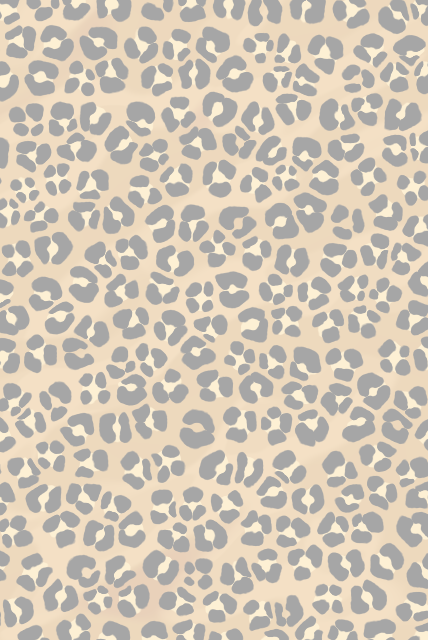
This pattern is drawn by a Shadertoy shader. Its source:

```glsl
// Leopard print: grey broken rings with cream hearts on a softly marbled tan ground.
// A jittered staggered grid gives Voronoi cells; every cell holds one rosette made of
// two to four bent blobs, bulged to fill its cell and roughened by gradient noise.

const float TAU = 6.28319;
const float COLUMNS = 11.0;     // rosettes across the canvas
const float ROW_HEIGHT = 0.9;   // row spacing in column widths
const float JITTER = 0.5;       // scatter of the rosette centres

const vec3 TAN = vec3(0.955, 0.878, 0.772);
const vec3 SAND = vec3(0.925, 0.846, 0.738);
const vec3 BLUSH = vec3(0.905, 0.805, 0.725);
const vec3 CREAM = vec3(0.994, 0.940, 0.830);
const vec3 GREY = vec3(0.652);

vec2 hash2(vec2 p) {
    vec2 q = vec2(dot(p, vec2(127.1, 311.7)), dot(p, vec2(269.5, 183.3)));
    return fract(sin(q) * 43758.5);
}

float gradientDot(vec2 corner, vec2 offset) {
    float a = TAU * hash2(corner).x;
    return dot(vec2(cos(a), sin(a)), offset);
}

// Gradient noise, roughly -0.7 to 0.7
float gradientNoise(vec2 p) {
    vec2 i = floor(p), f = p - i;
    vec2 u = f * f * f * (f * (f * 6.0 - 15.0) + 10.0);
    vec2 e = vec2(1.0, 0.0);
    float low = mix(gradientDot(i, f), gradientDot(i + e.xy, f - e.xy), u.x);
    float high = mix(gradientDot(i + e.yx, f - e.yx), gradientDot(i + e.xx, f - e.xx), u.x);
    return mix(low, high, u.y);
}

vec2 noise2(vec2 p) {
    return vec2(gradientNoise(p), gradientNoise(p + vec2(37.2, 91.7)));
}

float smoothMin(float a, float b, float k) {
    float h = max(k - abs(a - b), 0.0) / k;
    return min(a, b) - 0.25 * h * h * k;
}

// Opaque coverage of a shape from its signed distance
float coverage(float d, float blur) {
    return 1.0 - smoothstep(-blur, blur, d);
}

vec2 rosetteCentre(vec2 cell) {
    vec2 grid = vec2(cell.x + 0.5 * mod(cell.y, 2.0), cell.y * ROW_HEIGHT);
    return grid + JITTER * (hash2(cell) - 0.5);
}

vec2 nearestCell(vec2 p) {
    float row = round(p.y / ROW_HEIGHT);
    vec2 base = vec2(round(p.x - 0.5 * mod(row, 2.0)), row);
    vec2 best = base;
    float bestDist = 1e5;
    for (int k = 0; k < 15; k++) {
        vec2 cell = base + vec2(k % 5 - 2, k / 5 - 1);
        float dist = length(p - rosetteCentre(cell));
        if (dist < bestDist) { bestDist = dist; best = cell; }
    }
    return best;
}

// Distance to the cell outline, with rounded corners
float borderDistance(vec2 p, vec2 cell) {
    vec2 centre = rosetteCentre(cell);
    float d = 1.0;
    for (int k = 0; k < 25; k++) {
        if (k == 12) continue;
        vec2 other = rosetteCentre(cell + vec2(k % 5 - 2, k / 5 - 2));
        float edge = dot(0.5 * (centre + other) - p, normalize(other - centre));
        d = smoothMin(d, edge, 0.1);
    }
    return d;
}

// Bent capsule lying on a circle around the origin
float arcBlob(vec2 p, float angle, float aperture, float radius, float width) {
    float c = cos(angle), s = sin(angle);
    p = vec2(c * p.x + s * p.y, abs(c * p.y - s * p.x));
    vec2 tip = vec2(cos(aperture), sin(aperture));
    float onArc = abs(length(p) - radius);
    return (tip.y * p.x > tip.x * p.y ? onArc : length(p - radius * tip)) - width;
}

float brokenRing(vec2 p, vec2 cell) {
    vec2 seed = hash2(cell + 17.3);
    float count = seed.x < 0.32 ? 2.0 : seed.x < 0.8 ? 3.0 : 4.0;
    float d = 1.0;
    for (float i = 0.0; i < count; i++) {
        vec2 r = hash2(cell * 1.7 + vec2(i * 5.1, 3.9));
        float angle = TAU * (seed.y + (i + 0.16 * (r.x - 0.5)) / count);
        float aperture = max(0.5 * TAU / count - 0.66 + 0.25 * (r.y - 0.5), 0.05);
        d = min(d, arcBlob(p, angle, aperture, 0.285, mix(0.13, 0.165, r.x)));
    }
    return d;
}

// Faint diagonal swathes of the ground
vec3 marbledGround(vec2 p, float blur) {
    vec2 q = vec2(0.87 * p.x + 0.5 * p.y, 0.87 * p.y - 0.5 * p.x) * vec2(0.2, 0.55);
    q += 0.5 * noise2(p * 0.35);
    vec3 col = mix(TAN, SAND, 0.85 * coverage(gradientNoise(q), 0.03 + blur));
    col = mix(col, SAND, 0.45 * coverage(gradientNoise(q * 1.6 + 8.4) + 0.1, 0.02 + blur));
    return mix(col, BLUSH, 0.7 * smoothstep(0.26, 0.42, gradientNoise(q * 0.9 + 23.6)));
}

void mainImage(out vec4 fragColor, in vec2 fragCoord) {
    float blur = 0.75 * COLUMNS / iResolution.x;
    vec2 p = fragCoord / iResolution.x * COLUMNS;

    // Irregular outlines: broad wobble plus fine roughness
    vec2 warped = p + 0.09 * noise2(p * 2.6) + 0.012 * noise2(p * 13.0);
    vec2 cell = nearestCell(warped);
    float border = borderDistance(warped, cell);

    // Stretch the rosette towards the shape of its cell
    vec2 q = warped - rosetteCentre(cell);
    q = mix(q, q * 0.5 / max(length(q) + border, 0.1), 0.65);

    float ring = -smoothMin(-brokenRing(q, cell), border - 0.045, 0.06);
    float heart = max(length(q) - 0.3 + 0.12 * gradientNoise(p * 3.4 + 5.0), 0.07 - border);
    float hasHeart = step(0.1, hash2(cell + 61.7).x);

    vec3 col = marbledGround(p, blur);
    col = mix(col, CREAM, hasHeart * coverage(heart, blur));
    col = mix(col, GREY, coverage(ring, blur));
    fragColor = vec4(col, 1.0);
}
```
